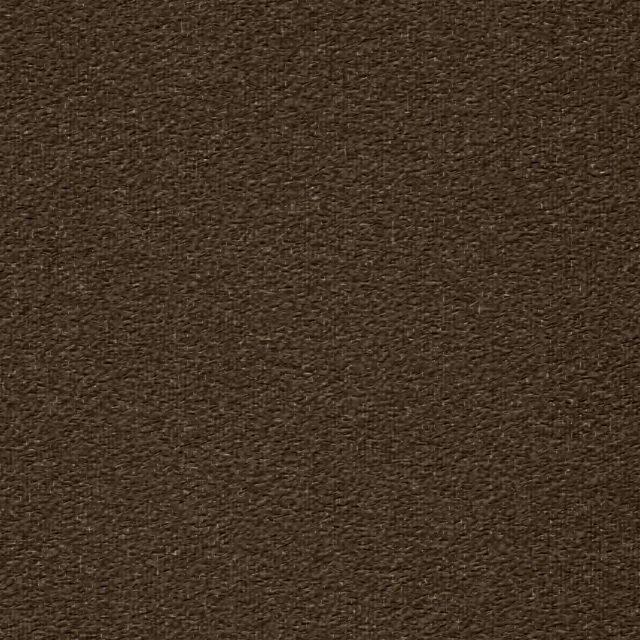
Reproduce this texture procedurally as a Shadertoy shader.

```glsl
#define BASE_COLOR vec3(0.246, 0.184, 0.127)
#define TONE_TINT vec3(1.0, 0.99, 0.96)
#define GRAIN_SCALE vec2(150.0, 240.0)
#define CREASE_GRID vec2(78.0, 150.0)
#define CREASE_WIDTH 0.00125
#define FIBRE_SCALE vec2(235.0, 265.0)
#define RIB_COUNT 150.0
#define SLANT 0.05
#define RELIEF 0.13
#define CREASE_DEPTH 0.14
#define FIBRE_CONTRAST 0.135
#define SPECK_GAIN 0.14

float hash(vec2 cell) {
    vec3 v = fract(cell.xyx * 0.1031);
    v += dot(v, v.yzx + 33.33);
    return fract((v.x + v.y) * v.z);
}

float noise(vec2 p) {
    vec2 cell = floor(p);
    vec2 f = p - cell;
    f = f * f * (3.0 - 2.0 * f);
    float low = mix(hash(cell), hash(cell + vec2(1, 0)), f.x);
    float high = mix(hash(cell + vec2(0, 1)), hash(cell + vec2(1, 1)), f.x);
    return mix(low, high, f.y);
}

// Scattered short dashes: a dark groove with a lit lip beneath it
float creases(vec2 p) {
    vec2 home = floor(p * CREASE_GRID);
    float groove = 0.0;
    float lip = 0.0;
    for (int j = -1; j <= 1; j++) {
        for (int i = -1; i <= 1; i++) {
            vec2 cell = home + vec2(i, j);
            vec2 jitter = vec2(hash(cell + 17.0), hash(cell + 53.0));
            vec2 d = p - (cell + jitter) / CREASE_GRID;
            float strength = hash(cell + 91.0);
            float halfLength = mix(0.003, 0.009, hash(cell + 133.0));
            d.y -= d.x * mix(-0.22, 0.38, hash(cell + 171.0));
            float ends = 1.0 - smoothstep(0.5, 1.0, abs(d.x) / halfLength);
            float y = d.y / CREASE_WIDTH;
            float below = y + 1.9;
            groove = max(groove, strength * ends * exp(-y * y));
            lip = max(lip, strength * ends * exp(-below * below));
        }
    }
    return 0.7 * lip - groove;
}

// Wide light, brightest left of the centre and dim to the right
float sheen(vec2 uv) {
    vec2 d = (uv - vec2(0.36, 0.43)) * vec2(1.0, 0.7);
    return 0.01 - 0.05 * dot(d, d) + 0.006 * (noise(uv * 5.0 + 7.0) - 0.5);
}

void mainImage(out vec4 fragColor, in vec2 fragCoord) {
    vec2 uv = fragCoord / iResolution.xy;

    // Slightly slanted, gently disturbed surface coordinates
    vec2 p = uv;
    p.y -= SLANT * uv.x;
    p += 0.0025 * (vec2(noise(uv * 60.0), noise(uv * 75.0 + 60.0)) - 0.5);

    // Pebbled relief lit from above
    vec2 q = p * GRAIN_SCALE;
    float tone = RELIEF * (noise(q) - noise(q + vec2(-0.25, 0.9)));

    tone += CREASE_DEPTH * creases(p) + 0.009;

    // Fine fibres and small patches of upright ribs
    tone += FIBRE_CONTRAST * (noise(p * FIBRE_SCALE + 90.0) - 0.5);
    float ribPatch = smoothstep(0.4, 0.8, noise(uv * vec2(52.0, 44.0) + 15.0));
    tone += 0.026 * ribPatch * cos(6.2832 * RIB_COUNT * p.x);

    // Sparse glints
    float glint = noise(uv * vec2(215.0, 245.0) + 130.0);
    tone += SPECK_GAIN * smoothstep(0.8, 0.97, glint);

    // Lit crests rise further than the grooves sink
    tone += 0.9 * tone * tone + sheen(uv);
    fragColor = vec4(clamp(BASE_COLOR + tone * TONE_TINT, 0.0, 1.0), 1.0);
}
```
